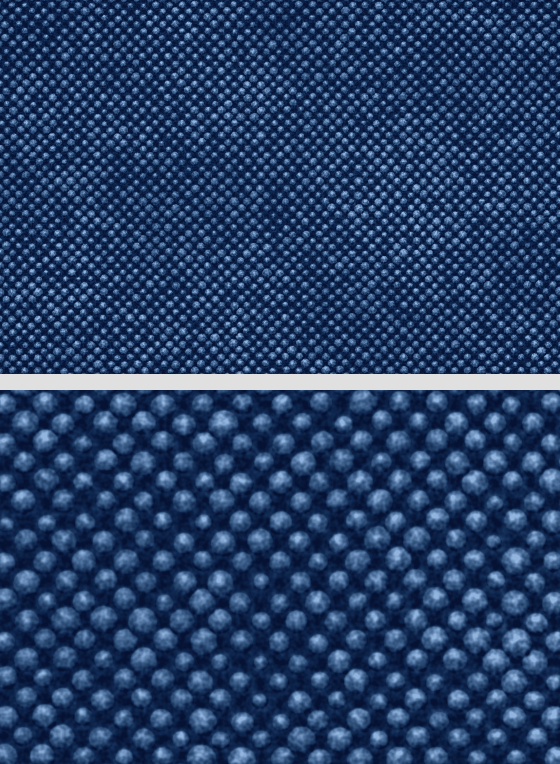
Top: the whole. Bottom: its middle third, enlarged.
This texture is drawn by a Shadertoy shader. Its source:

```glsl
// Dark blue woven cloth: staggered rows of round, light-topped thread bumps of uneven size.

const float COLUMNS      = 43.0;   // bumps across the canvas, per row
const float BUMP_RADIUS  = 0.305;  // in units of the column spacing
const float SLUB_ROW     = 0.10;   // thickness drift along horizontal threads
const float SLUB_COLUMN  = 0.08;   // thickness drift along vertical threads
const float SIZE_SCATTER = 0.10;   // size difference from bump to bump
const float JITTER       = 0.10;   // displacement of bump centres
const float WANDER       = 0.20;   // slow bending of the threads
const float EDGE_SOFT    = 0.045;  // softness of a bump's outline
const float FIBRE_SCALE  = 5.5;    // fibre grains per column spacing
const float FIBRE_BUMP   = 0.34;   // grain strength on bumps
const float FIBRE_GAP    = 0.20;   // grain strength in gaps
const float PATCHINESS   = 0.10;   // broad light and dark areas
const float VIGNETTE     = 0.10;   // darkening towards the corners
const float TAU          = 6.2831853;
const vec3  LIGHT        = vec3(-0.12, 0.50, 0.86);

const int TONES = 6;
const vec3 BLUES[TONES] = vec3[TONES](
    vec3(0.02, 0.07, 0.20), vec3(0.06, 0.16, 0.32), vec3(0.15, 0.27, 0.43),
    vec3(0.25, 0.39, 0.56), vec3(0.40, 0.54, 0.71), vec3(0.57, 0.71, 0.87));

vec2 hash2(vec2 p) {
    vec3 q = fract(p.xyx * vec3(0.1031, 0.1030, 0.0973));
    q += dot(q, q.yzx + 33.33);
    return fract((q.xx + q.yz) * q.zy);
}

float cornerSlope(vec2 cell, vec2 offset) {
    float angle = TAU * hash2(cell).x;
    return dot(vec2(cos(angle), sin(angle)), offset);
}

// Gradient noise, roughly -0.6 to 0.6.
float gradientNoise(vec2 p) {
    vec2 i = floor(p), f = p - i;
    vec2 u = f * f * f * (f * (f * 6.0 - 15.0) + 10.0);
    vec2 e = vec2(1.0, 0.0);
    return mix(mix(cornerSlope(i, f), cornerSlope(i + e, f - e), u.x),
               mix(cornerSlope(i + e.yx, f - e.yx), cornerSlope(i + 1.0, f - 1.0), u.x), u.y);
}

float fibres(vec2 p) {
    return gradientNoise(p * FIBRE_SCALE)
         + 0.6 * gradientNoise(p * FIBRE_SCALE * 1.9 + 41.0);
}

// Tone 0..1 to a colour along the dye ramp.
vec3 dye(float tone) {
    float t = clamp(tone, 0.0, 1.0) * float(TONES - 1);
    int k = min(int(t), TONES - 2);
    return mix(BLUES[k], BLUES[k + 1], t - float(k));
}

float bumpRadius(vec2 centre, vec2 id) {
    float row = gradientNoise(vec2(centre.x * 0.27, id.y * 7.37));
    float column = gradientNoise(vec2(floor(centre.x * 2.0 + 0.5) * 5.63, centre.y * 0.23));
    return BUMP_RADIUS + SLUB_ROW * row + SLUB_COLUMN * column
         + SIZE_SCATTER * (hash2(id + 17.0).x - 0.5);
}

// Dome lit from above, with a glint near its top; q spans the unit disc.
float bumpTone(vec2 q) {
    vec3 normal = vec3(q, sqrt(max(0.0, 1.0 - dot(q, q))));
    float diffuse = max(dot(normal, normalize(LIGHT)), 0.0);
    float glint = smoothstep(0.60, 0.0, length(q - vec2(-0.08, 0.36)));
    return 0.07 + 0.64 * diffuse + 0.20 * glint;
}

void mainImage(out vec4 fragColor, in vec2 fragCoord) {
    float pixel = COLUMNS / iResolution.x;
    vec2 uv = fragCoord / iResolution.xy;
    vec2 p = fragCoord * pixel;
    p += WANDER * vec2(gradientNoise(p * 0.13), gradientNoise(p * 0.13 + 57.0));

    // Sunken threads: lighter where they join bumps, dark in the holes.
    float grain = fibres(p);
    float weave = 0.5 + 0.5 * cos(TAU * p.x) * cos(TAU * (p.y - 0.25));
    float tone = 0.02 + 0.32 * weave + FIBRE_GAP * grain;

    // Bumps: every second half-row is shifted by half a column.
    float nearRow = floor(p.y * 2.0);
    for (int j = -1; j <= 1; j++) {
        float row = nearRow + float(j);
        float shift = 0.5 * mod(row, 2.0);
        float nearColumn = floor(p.x - shift + 0.5);
        for (int i = -1; i <= 1; i++) {
            vec2 id = vec2(nearColumn + float(i), row);
            vec2 centre = vec2(id.x + shift, 0.5 * row + 0.25);
            float radius = bumpRadius(centre, id);
            vec2 toCentre = p - centre - JITTER * (hash2(id) - 0.5);
            float edge = max(EDGE_SOFT, 0.7 * pixel);
            float cover = 1.0 - smoothstep(-edge, edge, length(toCentre) - radius);
            float gain = 0.90 + 0.20 * hash2(id + 91.0).y;
            float lit = gain * bumpTone(toCentre / radius) + FIBRE_BUMP * grain;
            tone = mix(tone, lit, cover);
        }
    }

    // Broad unevenness of the cloth and falloff of the light.
    vec2 fromMiddle = uv - 0.5;
    tone *= 1.03 + PATCHINESS * 2.0 * gradientNoise(p * 0.11 + 23.0);
    tone -= VIGNETTE * dot(fromMiddle, fromMiddle);
    fragColor = vec4(dye(tone), 1.0);
}
```
